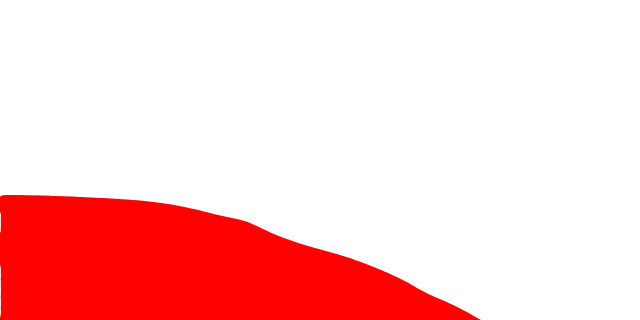
Give the GLSL for this background, as a WebGL 2 fragment shader.

```glsl
#version 300 es
precision highp float;
// A red hill with a slightly uneven crest slopes down to the right on white.

#define HILL_HEIGHT 0.3906
#define HILL_LENGTH 1.503
#define HILL_POWER 2.2
#define ROUGHNESS 0.0012
#define ROUGH_SCALE 38.0
#define MARGIN 0.0026
#define HILL_COLOR vec3(1.0, 0.0, 0.0)
#define SKY_COLOR vec3(1.0)

uniform vec2 u_resolution;
out vec4 fragColor;

float hashSlope(float cell) {
    return 2.0 * fract(sin(cell * 127.1) * 43758.5) - 1.0;
}

// One-dimensional gradient noise
float gradientNoise(float x) {
    float cell = floor(x);
    float f = x - cell;
    float blend = f * f * f * (f * (f * 6.0 - 15.0) + 10.0);
    return mix(hashSlope(cell) * f, hashSlope(cell + 1.0) * (f - 1.0), blend);
}

float bump(float x, float center, float width) {
    float d = (x - center) / width;
    return exp(-d * d);
}

// Crest height: a power curve with broad swells, dips and fine roughness
float crestHeight(float x) {
    float height = HILL_HEIGHT * (1.0 - pow(max(x, 0.0) / HILL_LENGTH, HILL_POWER));
    height += 0.0105 * bump(x, 0.53, 0.20);
    height += 0.0075 * bump(x, 0.77, 0.06);
    height -= 0.0135 * bump(x, 0.93, 0.14);
    height -= 0.0065 * bump(x, 1.335, 0.06);
    height -= 0.006 * exp(-x / 0.004);
    return height + ROUGHNESS * gradientNoise(x * ROUGH_SCALE);
}

// Thin ragged gaps along the left side
float leftInset(float y) {
    float gaps = smoothstep(0.035, 0.025, abs(y - 0.305))
               + smoothstep(0.085, 0.070, abs(y - 0.090));
    return MARGIN * gaps * (1.0 + 0.8 * gradientNoise(y * 90.0));
}

void main() {
    float pixel = 1.0 / u_resolution.y;
    vec2 p = gl_FragCoord.xy * pixel;

    // Signed distance to the crest, corrected for its slope
    float height = crestHeight(p.x);
    float slope = (crestHeight(p.x + pixel) - height) / pixel;
    float depth = (height - p.y) / sqrt(1.0 + slope * slope);

    // Smooth pixel coverage of the hill
    float hill = clamp(depth / pixel + 0.5, 0.0, 1.0);
    hill *= clamp((p.x - leftInset(p.y)) / pixel + 0.5, 0.0, 1.0);

    fragColor = vec4(mix(SKY_COLOR, HILL_COLOR, hill), 1.0);
}
```
